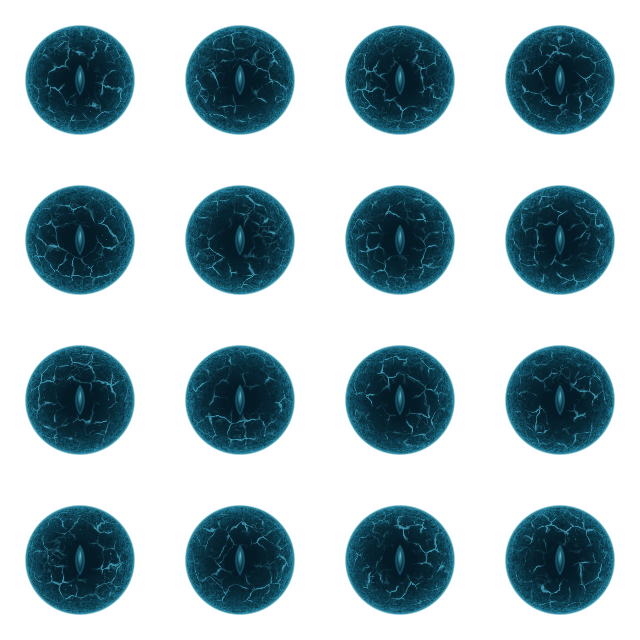
Reproduce this pattern procedurally as a WebGL 2 fragment shader.

```glsl
#version 300 es
precision highp float;

#define GRID 4.0
#define RADIUS 0.341
#define VEIN_SCALE 2.7
#define VEIN_WIDTH 0.022
#define VEIN_WARP 0.26
#define GRAIN_SCALE 21.0
#define GRAIN_AMOUNT 0.5
#define PUPIL_SIZE vec2(0.088, 0.285)

uniform vec2 u_resolution;
out vec4 fragColor;

const vec3 WHITE = vec3(1.0);
const vec3 ABYSS = vec3(0.015, 0.10, 0.145);
const vec3 DEEP = vec3(0.03, 0.15, 0.20);
const vec3 TEAL = vec3(0.05, 0.25, 0.32);
const vec3 RIM = vec3(0.10, 0.41, 0.50);
const vec3 GLOW = vec3(0.25, 0.62, 0.72);
const vec3 PALE = vec3(0.65, 0.86, 0.91);

float hash(vec2 p) {
    return fract(sin(dot(p, vec2(127.1, 311.7))) * 43758.5453);
}

vec2 hash2(vec2 p) {
    return vec2(hash(p), hash(p + 19.7));
}

float noise(vec2 p) {
    vec2 i = floor(p), f = fract(p);
    f = f * f * (3.0 - 2.0 * f);
    return mix(mix(hash(i), hash(i + vec2(1, 0)), f.x),
               mix(hash(i + vec2(0, 1)), hash(i + vec2(1, 1)), f.x), f.y);
}

float fbm(vec2 p) {
    float sum = 0.0, amp = 0.5;
    for (int k = 0; k < 4; k++) {
        sum += amp * noise(p);
        p = mat2(1.6, 1.2, -1.2, 1.6) * p + 7.3;
        amp *= 0.5;
    }
    return sum;
}

// Distance to the border between the two nearest Voronoi sites
float crackDistance(vec2 p) {
    vec2 cell = floor(p), f = fract(p);
    vec2 first = vec2(8.0), second = vec2(9.0);
    for (int y = -1; y <= 1; y++)
    for (int x = -1; x <= 1; x++) {
        vec2 o = vec2(x, y);
        vec2 site = o + 0.1 + 0.8 * hash2(cell + o) - f;
        if (dot(site, site) < dot(first, first)) {
            second = first;
            first = site;
        } else if (dot(site, site) < dot(second, second)) {
            second = site;
        }
    }
    return dot(0.5 * (first + second), normalize(second - first));
}

// Thin bright core with a faint halo; px is one pixel in units of d
float vein(float d, float px) {
    float core = 1.0 - smoothstep(0.0, VEIN_WIDTH + px, d);
    return core + 0.16 * exp(-d * 13.0);
}

vec3 orb(vec2 q, float r, vec2 seed, float px) {
    // Wrap the surface around a sphere
    float bulge = asin(min(r, 0.999)) / max(r, 0.001);
    vec2 s = q * bulge + seed;
    vec2 warp = vec2(fbm(s * 4.0), fbm(s * 4.0 + 31.0)) - 0.47;

    // Body shading from dark core to lit rim
    float shade = r + 0.09 * (fbm(s * 3.0 + 11.0) - 0.47);
    vec3 color = mix(ABYSS, DEEP, smoothstep(0.2, 0.66, shade));
    color = mix(color, TEAL, smoothstep(0.58, 0.86, shade));
    color = mix(color, RIM, smoothstep(0.82, 0.985, shade));

    // Fine grain, strongest toward the rim
    float grain = noise((s + 0.3 * warp) * GRAIN_SCALE) + noise(s * GRAIN_SCALE * 2.1) - 1.0;
    color *= 1.0 + GRAIN_AMOUNT * grain * smoothstep(0.3, 0.95, r);

    // Broken main veins and a faint finer network
    float pxVein = px * VEIN_SCALE;
    float broken = smoothstep(0.3, 0.68, fbm(s * 5.0 + 53.0));
    float ring = smoothstep(0.18, 0.5, r) * (1.0 - 0.75 * smoothstep(0.78, 0.98, r));
    float veins = vein(crackDistance((s + VEIN_WARP * warp) * VEIN_SCALE), pxVein) * broken;
    float fine = vein(crackDistance((s + 0.4 * warp) * VEIN_SCALE * 1.9 + 5.0), pxVein * 1.9);
    fine *= smoothstep(0.45, 0.7, fbm(s * 4.0 + 87.0));
    color = mix(color, GLOW, clamp(ring * (0.95 * veins + 0.3 * fine), 0.0, 0.9));

    // Scattered bright specks
    float speck = smoothstep(0.86, 0.98, noise(s * 24.0 + 41.0)) * broken;
    color = mix(color, GLOW, 0.6 * speck * smoothstep(0.25, 0.5, r));

    // Glowing outline
    color = mix(color, GLOW, 0.85 * smoothstep(0.945, 1.0, r));
    return color;
}

// Lens-shaped slit with an outline and a vertical glint
vec3 addPupil(vec3 color, vec2 q, float px) {
    vec2 e = q / PUPIL_SIZE;
    float d = (abs(e.x) - (1.0 - e.y * e.y)) * PUPIL_SIZE.x;
    float inside = 1.0 - smoothstep(-px, px, d);
    float outline = 1.0 - smoothstep(0.006, 0.012 + px, abs(d + 0.012));
    color = mix(color, mix(DEEP, TEAL, 0.6 + 0.4 * e.y), 0.8 * inside);
    color = mix(color, RIM, 0.6 * outline * inside);
    vec2 g = (q - vec2(0.0, 0.05)) / vec2(0.036, 0.125);
    float streak = 0.75 + 0.5 * noise(vec2(q.x * 70.0, q.y * 12.0));
    color = mix(color, GLOW, clamp(exp(-dot(g, g)) * streak, 0.0, 1.0) * inside);
    vec2 h = (q - vec2(0.005, 0.09)) / vec2(0.014, 0.06);
    return mix(color, PALE, 0.45 * exp(-dot(h, h)) * inside);
}

void main() {
    vec2 p = gl_FragCoord.xy / u_resolution * GRID;
    vec2 id = mod(floor(p), GRID);
    vec2 q = (fract(p) - 0.5) / RADIUS;
    float px = GRID / (RADIUS * min(u_resolution.x, u_resolution.y));
    float r = length(q);
    vec2 seed = floor(hash2(id + 3.0) * 40.0) + 8.0 * id + 0.37;

    vec3 color = addPupil(orb(q, r, seed, px), q, px);
    float cover = 1.0 - smoothstep(1.0 - px, 1.0 + px, r);
    fragColor = vec4(mix(WHITE, color, cover), 1.0);
}
```
